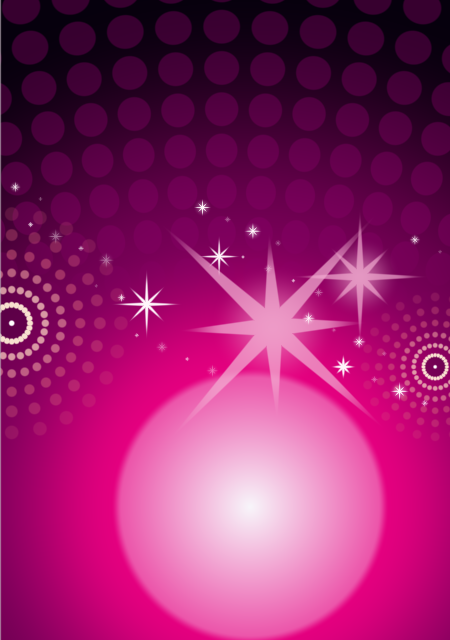
A WebGL 2 fragment shader for this background:

```glsl
#version 300 es
precision highp float;
// Magenta party backdrop: glowing orb, arched dot grid, dotted rings and sparkling stars.

#define ORB_CENTER vec2(0.556, 0.296)
#define ORB_RADIUS 0.3
#define ARCH_CENTER vec2(0.4926, -0.6056)
#define ARCH_RADIUS 1.9685
#define ARCH_PITCH 0.0917
#define ARCH_STEP 0.0545
#define RING_DOTS 24.0
#define SPARKLES 30

uniform vec2 u_resolution;
out vec4 fragColor;

const float TAU = 6.2831853;
const vec3 NIGHT = vec3(0.025, 0.0, 0.05);
const vec3 PLUM = vec3(0.5, 0.0, 0.36);
const vec3 HOT_PINK = vec3(0.9, 0.0, 0.5);
const vec3 CREAM = vec3(1.0, 0.93, 0.84);
const vec3 ROSE = vec3(0.83, 0.38, 0.48);
const vec3 PALE_PINK = vec3(0.95, 0.68, 0.82);

float pixel; // size of one pixel in canvas widths

float fill(float signedDist) {
    return 1.0 - smoothstep(-pixel, pixel, signedDist);
}

vec2 rotate(vec2 p, float angle) {
    float c = cos(angle), s = sin(angle);
    return vec2(c * p.x + s * p.y, c * p.y - s * p.x);
}

// Four tapered rays along the axes
float cross4(vec2 p, float reach, float width) {
    p = abs(p);
    float taper = 1.0 - max(p.x, p.y) / reach;
    return fill(min(p.x, p.y) - width * taper) * smoothstep(0.0, 0.5, taper);
}

float star(vec2 p, float straight, float diagonal, float width) {
    return max(cross4(p, straight, width), cross4(rotate(p, TAU / 8.0), diagonal, width));
}

float halo(vec2 p, float radius) {
    float t = clamp(1.0 - length(p) / radius, 0.0, 1.0);
    return t * t * (3.0 - 2.0 * t);
}

// Polar grid of dots; rows bend over the top and tighten downwards
float archDots(vec2 p) {
    vec2 d = p - ARCH_CENTER;
    float r = length(d);
    float angle = atan(d.x, d.y);
    float row = round((ARCH_RADIUS - r) / ARCH_PITCH);
    float rowRadius = ARCH_RADIUS - row * ARCH_PITCH;
    float along = (angle - round(angle / ARCH_STEP) * ARCH_STEP) * rowRadius;
    vec2 radii = vec2(0.38 * ARCH_STEP * rowRadius, 0.0375);
    float dist = (length(vec2(along, r - rowRadius) / radii) - 1.0) * radii.y;
    return fill(dist) * smoothstep(0.72, 0.95, p.y);
}

// Concentric beaded rings, cream inside and fading rose outside
vec3 beadRings(vec3 color, vec2 p, float scale) {
    float r = length(p);
    float segment = TAU / RING_DOTS;
    float angle = mod(atan(p.y, p.x) + 0.5 * segment, segment) - 0.5 * segment;
    vec2 q = r * vec2(cos(angle), sin(angle));
    color = mix(color, vec3(0.32, 0.0, 0.26), 0.5 * fill(r - 0.04 * scale));
    for (int i = 0; i < 6; i++) {
        float k = float(i);
        float ringRadius = (0.0407 + 0.0324 * k + 0.0016 * k * k) * scale;
        float bead = 0.005 * scale + 0.041 * ringRadius;
        float alpha = mix(0.95, 0.2, k / 5.0);
        color = mix(color, mix(CREAM, ROSE, min(k / 3.0, 1.0)),
                    alpha * fill(length(q - vec2(ringRadius, 0.0)) - bead));
    }
    return mix(color, vec3(1.0), fill(r - 0.006 * scale));
}

// Small stars spread over a band that sinks to the right
float sparkles(vec2 p) {
    float light = 0.0;
    for (int i = 1; i <= SPARKLES; i++) {
        vec3 h = fract(float(i) * vec3(0.618, 0.755, 0.437));
        vec2 center = vec2(h.x, 0.88 - 0.17 * h.x + 0.42 * (h.y - 0.5));
        float size = mix(0.005, 0.023, h.z * h.z);
        float strength = mix(0.45, 1.0, step(0.45, fract(h.z * 7.0)));
        vec2 q = p - center;
        float shape = max(star(q, size, 0.8 * size, 0.12 * size), fill(length(q) - 0.2 * size));
        light = max(light, strength * max(shape, 0.4 * halo(q, size)));
    }
    return light;
}

void main() {
    pixel = 1.0 / u_resolution.x;
    vec2 p = gl_FragCoord.xy * pixel;

    // Radial backdrop and dot grid
    float d = distance(p, ORB_CENTER);
    vec3 color = mix(HOT_PINK, PLUM, smoothstep(0.28, 0.62, d));
    color = mix(color, NIGHT, smoothstep(0.5, 1.16, d));
    color = mix(color, vec3(0.55, 0.0, 0.42), 0.36 * archDots(p));

    // Orb
    float t = d / ORB_RADIUS;
    color = mix(color, vec3(0.97, 0.96, 0.98), max(1.0 - 0.68 * t, 0.0) * (1.0 - smoothstep(0.95, 1.03, t)));

    color = beadRings(color, p - vec2(0.026, 0.704), 1.0);
    color = beadRings(color, p - vec2(0.967, 0.607), 0.64);

    // Two large soft stars
    vec2 big = rotate(p - vec2(0.607, 0.696), 0.043);
    color = mix(color, PALE_PINK, 0.6 * halo(big, 0.14));
    color = mix(color, PALE_PINK, 0.72 * star(big, 0.212, 0.34, 0.021));
    vec2 second = p - vec2(0.8, 0.807);
    color = mix(color, PALE_PINK, 0.6 * halo(second, 0.09));
    color = mix(color, PALE_PINK, 0.68 * star(second, 0.154, 0.094, 0.009));

    // Crisp white stars
    float light = sparkles(p);
    light = max(light, star(p - vec2(0.326, 0.746), 0.08, 0.058, 0.004));
    light = max(light, star(p - vec2(0.487, 0.852), 0.048, 0.035, 0.003));
    light = max(light, star(p - vec2(0.763, 0.607), 0.029, 0.024, 0.004));
    color = mix(color, vec3(1.0, 0.96, 0.98), light);

    // Pale line on the left edge
    color = mix(color, vec3(0.75, 0.7, 0.74), 0.8 * fill(p.x - 0.002));
    fragColor = vec4(color, 1.0);
}
```
